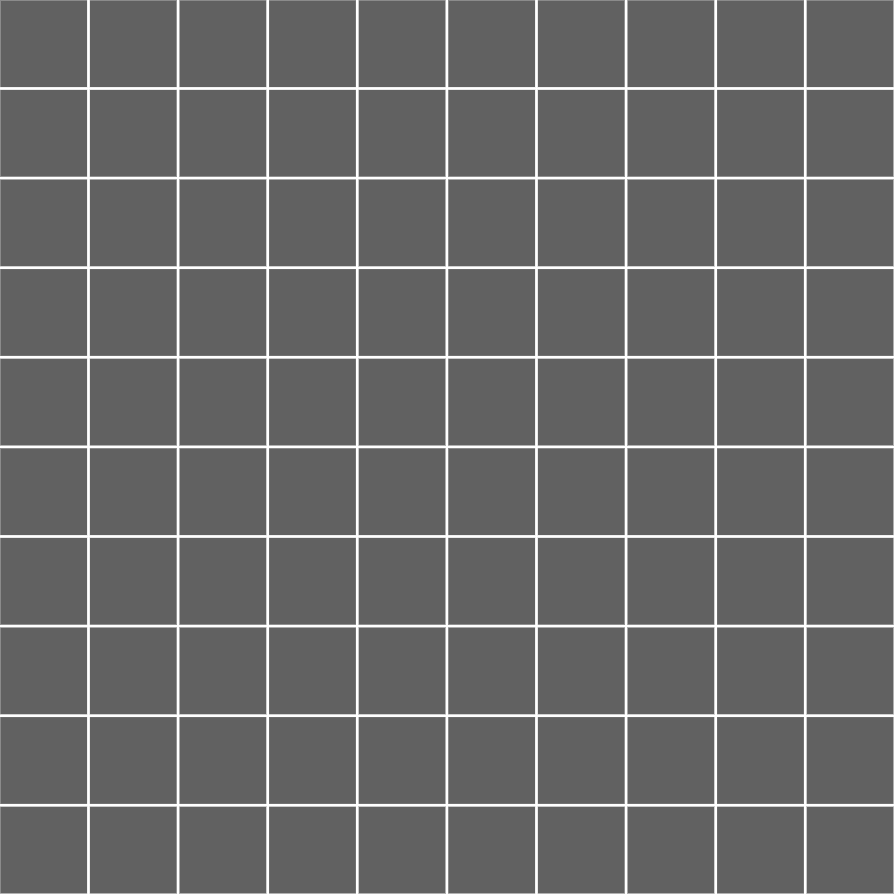
A Shadertoy shader for this pattern:

```glsl
const float CELLS = 10.0;
const float LINE_WIDTH = 0.031;                      // fraction of a cell
const vec2 LINE_OFFSET = vec2(-0.0125, 0.0125);      // line centre from the cell corner
const vec3 TILE_GREY = vec3(0.38);
const vec3 LINE_WHITE = vec3(1.0);

// Distance on each axis to the nearest grid line, in cells
vec2 gridDistance(vec2 cellPos, vec2 offset) {
    return abs(fract(cellPos - offset + 0.5) - 0.5);
}

// Antialiased coverage of a line of the given width
vec2 lineCoverage(vec2 dist, float width, vec2 pixel) {
    return clamp((0.5 * width - dist) / pixel + 0.5, 0.0, 1.0);
}

void mainImage(out vec4 fragColor, in vec2 fragCoord) {
    vec2 cellPos = CELLS * fragCoord / iResolution.xy;
    vec2 pixel = CELLS / iResolution.xy;

    // Vertical and horizontal lines merged into one grid
    vec2 dist = gridDistance(cellPos, LINE_OFFSET);
    vec2 coverage = lineCoverage(dist, LINE_WIDTH, pixel);
    float grid = max(coverage.x, coverage.y);

    fragColor = vec4(mix(TILE_GREY, LINE_WHITE, grid), 1.0);
}
```
